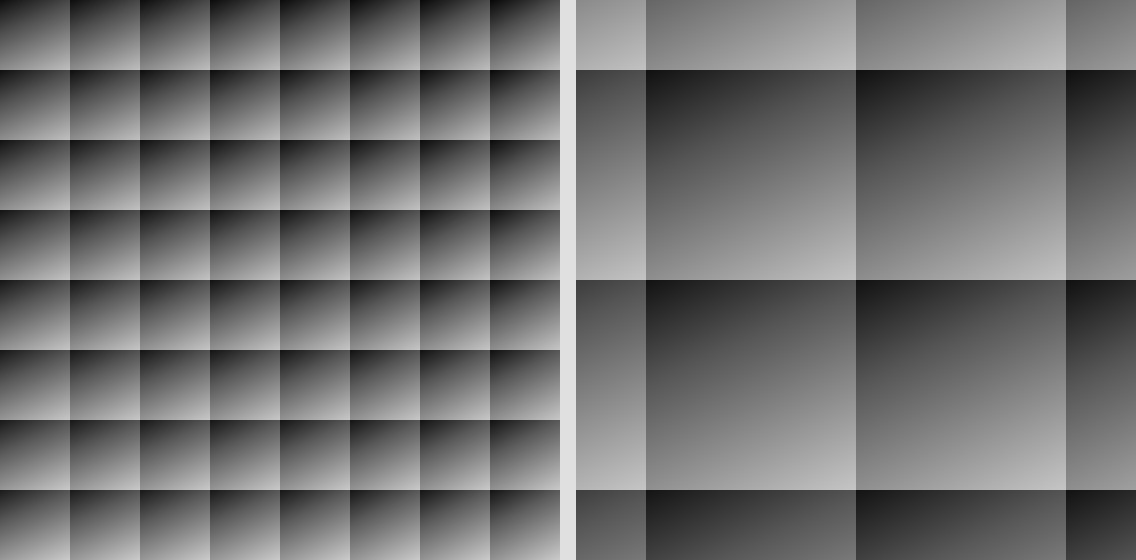
Left, the full canvas; right, a detail of the centre.
This pattern is drawn by a Shadertoy shader. Its source:

```glsl
const float TILES = 8.0;
const float CORNER_GRAY = 0.065;
const float KNEE_GRAY = 0.33;
const float BRIGHT_GRAY = 0.77;
const float KNEE = 0.34;

// Repeating 0..1 ramp whose seams are blended over one pixel
vec2 smoothSaw(vec2 p, vec2 pixel) {
    vec2 f = fract(p);
    vec2 fall = clamp(0.5 - (1.0 - f) / pixel, 0.0, 1.0);
    vec2 rise = clamp(0.5 - f / pixel, 0.0, 1.0);
    return f - fall + rise;
}

// Steep dark ramp that eases into a gentler bright one
float twoStageRamp(float t) {
    float dark = mix(CORNER_GRAY, KNEE_GRAY, t / KNEE);
    float bright = mix(KNEE_GRAY, BRIGHT_GRAY, (t - KNEE) / (1.0 - KNEE));
    return mix(dark, bright, smoothstep(KNEE - 0.1, KNEE + 0.1, t));
}

// Slanted gradient from the upper left to the lower right of a tile
float tileShade(vec2 local, vec2 tilePos) {
    float slant = mix(0.30, 0.34, tilePos.x);
    float t = mix(1.0 - local.y, local.x, slant);

    // Lower rows are lighter, right columns have a deeper dark corner
    float rowShift = 0.05 * (0.5 - tilePos.y);
    float cornerShift = 0.025 * (0.5 - tilePos.x) * (1.0 - smoothstep(0.0, 0.45, t));
    return twoStageRamp(t) + rowShift + cornerShift;
}

void mainImage(out vec4 fragColor, in vec2 fragCoord) {
    vec2 grid = TILES * fragCoord / iResolution.xy;
    vec2 pixel = TILES / iResolution.xy;
    vec2 local = smoothSaw(grid, pixel);
    vec2 tilePos = floor(grid) / (TILES - 1.0);

    float gray = tileShade(local, tilePos);
    fragColor = vec4(vec3(clamp(gray, 0.0, 1.0)), 1.0);
}
```
